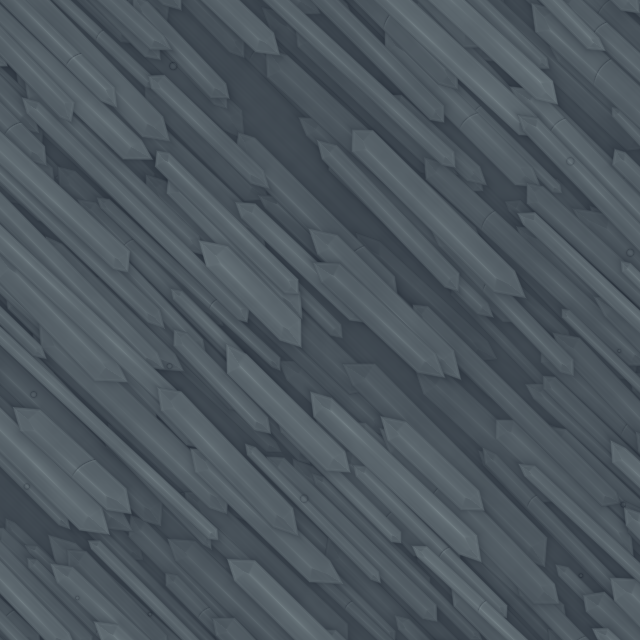
Write a Shadertoy shader that draws this texture.

```glsl
// Overlapping slate-blue crystal prisms, all lying along one falling diagonal.

const float ANGLE = -0.775;               // direction of the long axes
const float ANGLE_JITTER = 0.07;
const int LAYERS = 6;
const vec2 CELL = vec2(0.46, 0.054);      // spacing along and across the axes
const vec2 HALF_LENGTH = vec2(0.10, 0.25);
const vec2 HALF_WIDTH = vec2(0.009, 0.026);
const float BACK_TONE = 0.275;
const float FRONT_TONE = 0.338;
const float GAP_TONE = 0.255;
const float SHADOW = 0.17;
const float SHADOW_REACH = 0.006;
const float RIDGE_GLOW = 0.055;
const float PIT_CELL = 0.17;
const vec3 TINT = vec3(1.0, 1.06, 1.0);
const vec3 TINT_OFFSET = vec3(0.0, 0.022, 0.07);

float hash(vec2 p) {
    return fract(sin(dot(p, vec2(127.1, 311.7))) * 43758.5453);
}

float noise(vec2 p) {
    vec2 i = floor(p), f = fract(p);
    f = f * f * (3.0 - 2.0 * f);
    return mix(mix(hash(i), hash(i + vec2(1, 0)), f.x),
               mix(hash(i + vec2(0, 1)), hash(i + vec2(1, 1)), f.x), f.y);
}

vec2 rotate(vec2 p, float a) {
    float c = cos(a), s = sin(a);
    return vec2(c * p.x + s * p.y, c * p.y - s * p.x);
}

// Signed distance to one slanted plane of a pointed end.
float tipPlane(vec2 fromApex, float slope) {
    return (fromApex.x + slope * fromApex.y) / sqrt(1.0 + slope * slope);
}

// Paints one prism over the tone beneath it; q.x runs along its axis.
float paintCrystal(float under, vec2 q, float a, float b, vec2 id, float depth, float aa) {
    // Outline: two long sides and a skewed point at each end
    float end = q.x < 0.0 ? -1.0 : 1.0;
    float apex = (hash(id + end * 3.7) - 0.5) * 1.1 * b;
    float tip = b * mix(1.0, 1.9, hash(id + end * 5.3));
    vec2 fromApex = vec2(abs(q.x) - a, q.y - apex);
    float upperTip = tipPlane(fromApex, tip / (b - apex));
    float lowerTip = tipPlane(fromApex, -tip / (b + apex));
    float d = max(abs(q.y) - b, max(upperTip, lowerTip));

    // Roof: the lowest plane is the visible facet, ties are the creases
    float ridge = (hash(id + 8.1) - 0.5) * 0.6 * b;
    float upper = (b - q.y) / (b - ridge);
    float lower = (b + q.y) / (b + ridge);
    float tipA = -upperTip / (b * 0.95), tipB = -lowerTip / (b * 0.95);
    float side = min(upper, lower), point = min(tipA, tipB);
    float height = min(side, point);
    float facet = upper < lower ? 0.012 - 0.012 * (1.0 - upper)
                                : 0.012 - 0.034 * (1.0 - lower);
    float tipFacet = tipA < tipB ? 0.012 : -0.012;
    float soft = aa / b;
    facet = mix(facet, tipFacet * end, smoothstep(-soft, soft, side - point));

    // Crease glow, edge rim and variation along the prism
    float ridgeGap = abs(q.y - ridge);
    float onBody = smoothstep(-0.1, 0.1, point - side);
    float glow = onBody * (exp(-ridgeGap / 0.0016) + 0.35 * exp(-ridgeGap / 0.007));
    float crease = (1.0 - onBody) * exp(-abs(tipA - tipB) * b / 0.0012);
    crease += 0.8 * exp(-abs(side - point) * b / 0.0012);
    float tone = mix(BACK_TONE, FRONT_TONE, depth) + (hash(id + 2.9) - 0.5) * 0.035;
    float contrast = mix(0.45, 1.0, depth);
    float patches = noise(vec2(q.x * 14.0, q.y * 50.0) + id * 7.0) - 0.5;
    tone += contrast * (facet + RIDGE_GLOW * glow * (0.75 + patches) + 0.018 * crease * height);
    tone += 0.016 * patches;
    tone += contrast * 0.022 * exp(-abs(d + 0.0035) / 0.0009);
    tone -= 0.045 * exp(-abs(d) / 0.0011);

    // An occasional curved fracture across the prism
    float across = q.y / b;
    float crack = q.x - (hash(id + 6.2) - 0.5) * a
                - 0.25 * b * across * across - 0.4 * b * (hash(id + 4.4) - 0.5) * across;
    float cracked = step(0.76, hash(id + 9.7)) * smoothstep(-1.1, -0.3, across);
    tone += cracked * contrast * (0.05 * exp(-abs(crack - 0.002) / 0.001)
                                - 0.08 * exp(-abs(crack) / 0.001));

    // Contact shadow on whatever lies below
    float shade = under * (1.0 - SHADOW * contrast * exp(-max(d, 0.0) / SHADOW_REACH));
    return mix(shade, tone, smoothstep(aa, -aa, d));
}

// Small round pits, each a dark rim around a paler centre.
float pits(vec2 p) {
    vec2 id = floor(p / PIT_CELL);
    vec2 center = 0.2 + 0.6 * vec2(hash(id + 1.3), hash(id + 2.6));
    float r = length(p - (id + center) * PIT_CELL);
    float size = mix(0.002, 0.006, hash(id + 5.8));
    float rim = exp(-abs(r - size) / 0.0012);
    float core = smoothstep(size, size * 0.3, r);
    return step(0.62, hash(id + 7.4)) * (0.02 * core - 0.06 * rim);
}

void mainImage(out vec4 fragColor, in vec2 fragCoord) {
    vec2 p = fragCoord / iResolution.y;
    float aa = max(0.8 / iResolution.y, 0.0008);
    vec2 axis = rotate(p, ANGLE);
    float tone = GAP_TONE;

    // Stack the layers from the deepest to the nearest
    for (int layer = 0; layer < LAYERS; layer++) {
        float depth = float(layer) / float(LAYERS - 1);
        vec2 seed = vec2(17.3, 41.9) * float(layer + 1);
        vec2 g = axis + vec2(0.137, 0.0231) * float(layer);
        float row = floor(g.y / CELL.y);
        for (int j = -1; j <= 1; j++) {
            float r = row + float(j);
            float slide = hash(vec2(r, 3.0) + seed) * CELL.x;
            float column = floor((g.x + slide) / CELL.x);
            for (int i = -1; i <= 1; i++) {
                vec2 cell = vec2(column + float(i), r);
                vec2 id = cell + seed;
                if (hash(id + 0.7) > mix(0.85, 0.5, depth)) continue;
                vec2 jitter = vec2(hash(id + 1.1), hash(id + 1.9)) - 0.5;
                vec2 center = (cell + 0.5 + jitter * 0.35) * CELL - vec2(slide, 0.0);
                vec2 q = rotate(g - center, (hash(id + 3.1) - 0.5) * ANGLE_JITTER);
                float a = mix(HALF_LENGTH.x, HALF_LENGTH.y, hash(id + 4.9));
                float b = mix(HALF_WIDTH.x, HALF_WIDTH.y, hash(id + 5.5));
                tone = paintCrystal(tone, q, a, b, id, depth, aa);
            }
        }
    }

    // Fine striations, cloudy mottling and pits
    tone += 0.012 * (noise(axis * vec2(9.0, 330.0)) - 0.5);
    tone += 0.016 * (noise(p * 7.0) - 0.5) + 0.008 * (noise(p * 70.0) - 0.5);
    tone += pits(p);
    fragColor = vec4(tone * TINT + TINT_OFFSET, 1.0);
}
```
